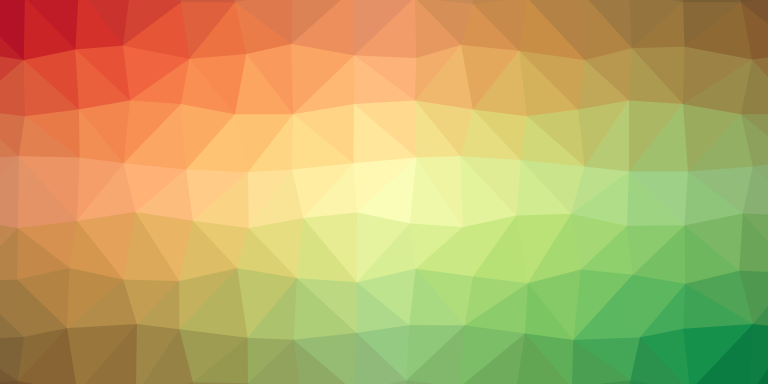
Reproduce this background procedurally as a WebGL 2 fragment shader.

```glsl
#version 300 es
precision highp float;
// Low-poly background: a wavy triangle mesh, flat shaded from red through pale yellow to green.
uniform vec2 u_resolution;
out vec4 fragColor;

const float CELLS_PER_HEIGHT = 6.857;
const vec2 GRID_ORIGIN = vec2(0.32, -0.07);
const vec2 JITTER = vec2(0.125, 0.145);

// Sideways and vertical wave of each mesh row: (degrees per column, crest column) twice.
const vec4 ROW_WAVES[8] = vec4[8](
  vec4( 45.0, 8.0,  80.0, 8.0),
  vec4(111.0, 0.3, 109.0, 0.0),
  vec4( 45.0, 0.0,  80.0, 0.0),
  vec4(118.0, 0.7,  48.0, 4.0),
  vec4( 25.7, 3.5,  95.0, 3.9),
  vec4( 33.0, 8.0, 116.0, 2.55),
  vec4(164.0, 13.0, 65.0, 4.7),
  vec4( 30.0, 3.0,  97.0, 5.3));

const vec3 RAMP[11] = vec3[11](
  vec3(0.647, 0.000, 0.149), vec3(0.843, 0.188, 0.153),
  vec3(0.957, 0.427, 0.263), vec3(0.992, 0.682, 0.380),
  vec3(0.996, 0.878, 0.545), vec3(1.000, 1.000, 0.749),
  vec3(0.851, 0.937, 0.545), vec3(0.651, 0.851, 0.416),
  vec3(0.400, 0.741, 0.388), vec3(0.102, 0.596, 0.314),
  vec3(0.000, 0.408, 0.216));

const mat3 RGB_TO_XYZ = mat3(0.4124, 0.2126, 0.0193,
                             0.3576, 0.7152, 0.1192,
                             0.1805, 0.0722, 0.9505);

vec3 rampColor(float t) {
  float s = clamp(t, 0.0, 1.0) * 10.0;
  int i = min(int(s), 9);
  return mix(RAMP[i], RAMP[i + 1], s - float(i));
}

// Cube roots of XYZ, in which averaging equals averaging in Lab.
vec3 toPerceptual(vec3 rgb) {
  return pow(RGB_TO_XYZ * pow(rgb, vec3(2.2)), vec3(1.0 / 3.0));
}

vec3 fromPerceptual(vec3 v) {
  return pow(max(inverse(RGB_TO_XYZ) * (v * v * v), 0.0), vec3(1.0 / 2.2));
}

// Even blend of the horizontal and vertical ramps.
vec3 fieldColor(vec2 uv) {
  vec3 across = toPerceptual(rampColor(uv.x));
  vec3 down = toPerceptual(rampColor(uv.y));
  return fromPerceptual(0.5 * (across + down));
}

vec2 meshVertex(vec2 cell) {
  vec4 wave = ROW_WAVES[int(clamp(cell.y, 0.0, 7.0))];
  return cell + JITTER * cos(radians(wave.xz) * (cell.x - wave.yw));
}

float cross2(vec2 a, vec2 b) {
  return a.x * b.y - a.y * b.x;
}

float edgeDistance(vec2 p, vec2 a, vec2 b) {
  return cross2(p - a, normalize(b - a));
}

// Adds a flat triangle, weighted by its smooth pixel coverage.
void addTriangle(inout vec4 sum, vec2 p, vec2 a, vec2 b, vec2 c, float pixel, float aspect) {
  float d = max(edgeDistance(p, a, b), max(edgeDistance(p, b, c), edgeDistance(p, c, a)));
  float coverage = clamp(0.5 - d / pixel, 0.0, 1.0);
  if (coverage > 0.0) {
    vec2 center = ((a + b + c) / 3.0 + GRID_ORIGIN) / CELLS_PER_HEIGHT;
    sum += coverage * vec4(fieldColor(center / vec2(aspect, 1.0)), 1.0);
  }
}

// Delaunay test: diagonal ac is right when the angles at b and d total under 180 degrees.
bool splitsAlongAC(vec2 a, vec2 b, vec2 c, vec2 d) {
  float sinB = abs(cross2(a - b, c - b));
  float sinD = abs(cross2(a - d, c - d));
  return sinB * dot(a - d, c - d) + sinD * dot(a - b, c - b) >= 0.0;
}

vec3 meshColor(vec2 p, float pixel, float aspect) {
  vec4 sum = vec4(0.0);
  for (int y = -1; y <= 1; y++) {
    for (int x = -1; x <= 1; x++) {
      vec2 cell = floor(p) + vec2(x, y);
      vec2 a = meshVertex(cell);
      vec2 b = meshVertex(cell + vec2(1.0, 0.0));
      vec2 c = meshVertex(cell + vec2(1.0, 1.0));
      vec2 d = meshVertex(cell + vec2(0.0, 1.0));
      bool alongAC = splitsAlongAC(a, b, c, d);
      addTriangle(sum, p, a, b, alongAC ? c : d, pixel, aspect);
      addTriangle(sum, p, alongAC ? a : b, c, d, pixel, aspect);
    }
  }
  return sum.rgb / max(sum.a, 0.0001);
}

void main() {
  // Mesh space runs downward from the top left, one unit per cell.
  vec2 p = vec2(gl_FragCoord.x, u_resolution.y - gl_FragCoord.y) / u_resolution.y;
  float aspect = u_resolution.x / u_resolution.y;
  float pixel = CELLS_PER_HEIGHT / u_resolution.y;
  fragColor = vec4(meshColor(p * CELLS_PER_HEIGHT - GRID_ORIGIN, pixel, aspect), 1.0);
}
```
